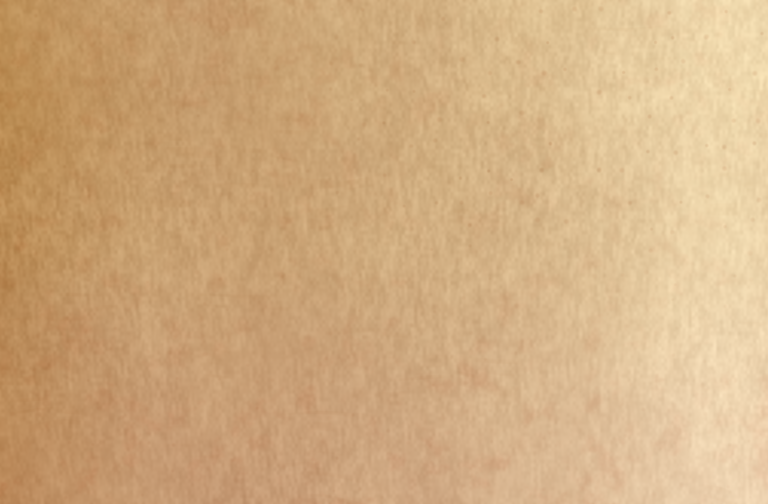
A Shadertoy shader for this texture:

```glsl
// Close view of softly lit skin: a warm tone ramp from shaded left to bright right,
// overlaid with rosy mottling, fine upright streaks, faint creases and tiny pores.
// All layers come from value noise stretched to the size of each feature.

float hash(vec2 cell) {
    vec3 q = fract(vec3(cell.xyx) * 0.1031);
    q += dot(q, q.yzx + 33.33);
    return fract((q.x + q.y) * q.z);
}

// Smooth value noise, 0 to 1
float noise(vec2 p) {
    vec2 cell = floor(p);
    vec2 f = fract(p);
    f = f * f * (3.0 - 2.0 * f);
    float low = mix(hash(cell), hash(cell + vec2(1, 0)), f.x);
    float high = mix(hash(cell + vec2(0, 1)), hash(cell + vec2(1, 1)), f.x);
    return mix(low, high, f.y);
}

// Layered noise, centred on zero
float fbm(vec2 p, int octaves) {
    float sum = 0.0;
    float weight = 0.5;
    for (int i = 0; i < octaves; i++) {
        sum += weight * (noise(p) - 0.5);
        p = mat2(0.8, 0.6, -0.6, 0.8) * p * 2.03 + 17.3;
        weight *= 0.5;
    }
    return sum;
}

// Skin tone from the shaded side (0) to the lit side (1)
vec3 toneRamp(float t) {
    vec3 tone = vec3(0.725, 0.540, 0.325);
    tone = mix(tone, vec3(0.780, 0.622, 0.445), smoothstep(-0.06, 0.25, t));
    tone = mix(tone, vec3(0.812, 0.672, 0.498), smoothstep(0.28, 0.58, t));
    tone = mix(tone, vec3(0.862, 0.742, 0.570), smoothstep(0.54, 0.74, t));
    return mix(tone, vec3(0.930, 0.836, 0.674), smoothstep(0.70, 0.94, t));
}

// Short upright streaks that lean and waver, centred on zero
float streaks(vec2 p, float lean) {
    float waver = 0.016 * fbm(p * vec2(9.0, 14.0), 2);
    vec2 q = vec2(p.x + lean * p.y + waver, p.y);
    float fine = noise(q * vec2(140.0, 42.0)) - 0.5;
    float broad = noise(q * vec2(72.0, 20.0) + 41.0) - 0.5;
    float grain = noise(p * vec2(165.0, 130.0) + 83.0) - 0.5;
    return 0.75 * fine + 0.30 * broad + 0.60 * grain;
}

// Thin broken level creases, 0 to 1
float creases(vec2 p) {
    float line = noise(vec2(p.x * 14.0, p.y * 85.0 + 3.0 * noise(p * 8.0)));
    float broken = smoothstep(0.45, 0.85, noise(p * vec2(9.0, 12.0) + 29.0));
    return smoothstep(0.62, 0.95, line) * broken;
}

// Soft dots jittered about a loose grid, 0 to 1
float pores(vec2 p, float density, float radius, float share) {
    vec2 cell = floor(p * density);
    vec2 jitter = vec2(hash(cell + 5.0), hash(cell + 11.0)) - 0.5;
    vec2 offset = fract(p * density) - 0.5 - 0.55 * jitter;
    float size = radius * density * mix(0.7, 1.3, hash(cell + 23.0));
    float present = step(1.0 - share, hash(cell + 37.0));
    return present * (1.0 - smoothstep(0.15 * size, size, length(offset)));
}

void mainImage(out vec4 fragColor, in vec2 fragCoord) {
    vec2 uv = fragCoord / iResolution.xy;
    vec2 p = fragCoord / iResolution.y;

    // Broad light: brighter to the right, a little dimmer at the foot
    float light = uv.x + 0.12 * fbm(p * 2.6 + 3.0, 3);
    light += 0.05 * (uv.y - 0.5) * smoothstep(0.1, 0.5, uv.x);
    vec3 color = toneRamp(light);

    // Muted rose cast near the foot, golden cast higher up
    float foot = 1.0 - smoothstep(0.0, 0.55, uv.y);
    color += vec3(0.001, -0.010, 0.015) * foot;
    color += vec3(0.002, 0.004, -0.006) * smoothstep(0.3, 0.8, uv.y);

    // Mottling: large drifts and small rosy blotches
    color += vec3(0.036, 0.048, 0.036) * fbm(p * vec2(7.0, 6.0) + 9.0, 3);
    float blotch = smoothstep(0.02, 0.34, fbm(p * vec2(23.0, 25.0) + 51.0, 4));
    color -= vec3(0.016, 0.042, 0.040) * blotch * mix(0.7, 1.0, foot);
    float mottle = fbm(p * vec2(42.0, 34.0) + 71.0, 3);
    color += vec3(0.034, 0.050, 0.052) * mottle;

    // Surface relief
    float lean = mix(0.10, -0.04, uv.x);
    float patchy = mix(0.75, 1.25, noise(p * 3.5 + 13.0));
    color += vec3(0.056, 0.060, 0.060) * streaks(p, lean) * patchy;
    color -= vec3(0.010, 0.015, 0.017) * creases(p);

    // Pores, clearest at the upper right
    float upperRight = smoothstep(0.3, 0.8, uv.x) * smoothstep(0.35, 0.7, uv.y);
    float dots = pores(p, 19.0, 0.0065, 0.5) * mix(0.25, 0.85, upperRight);
    color -= vec3(0.045, 0.075, 0.075) * dots;

    fragColor = vec4(clamp(color, 0.0, 1.0), 1.0);
}
```
